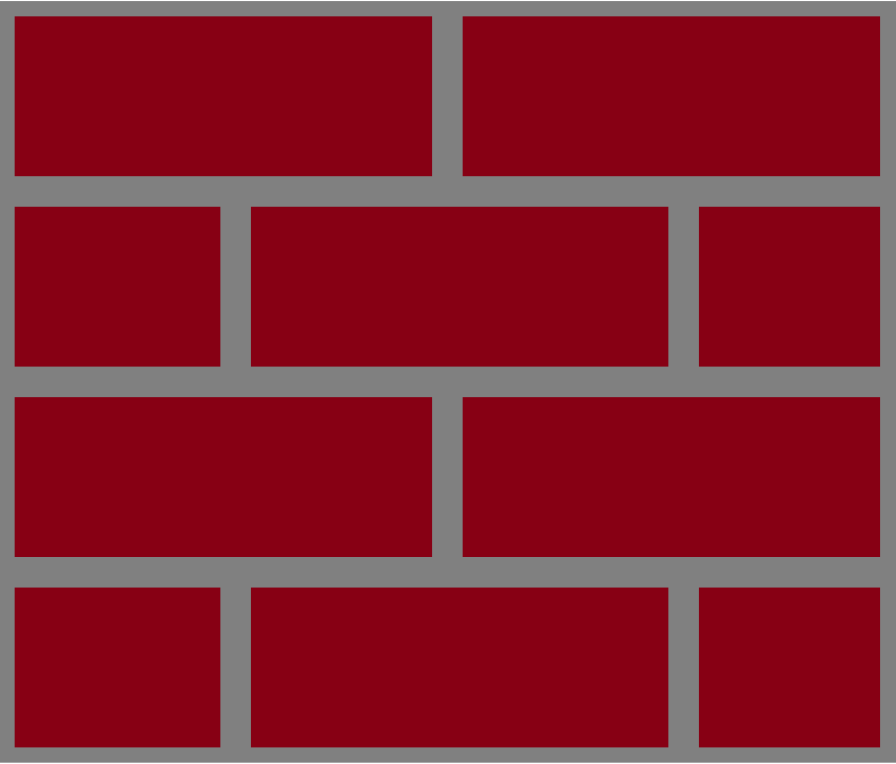
A WebGL 1 fragment shader for this pattern:

```glsl
precision highp float;

uniform vec2 u_resolution;

const vec3 BRICK_RED = vec3(0.53, 0.0, 0.08);
const vec3 MORTAR_GREY = vec3(0.5);
const vec3 PAPER_WHITE = vec3(1.0);

// Lengths are fractions of the canvas width
const vec2 PITCH = vec2(0.5, 0.2125);
const float HALF_JOINT = 0.01705;
const float TOP_MARGIN = 0.0012;
const float LEFT_SHIFT = -0.0007;
const float ROW_STAGGER = 0.2637;
const float ROWS = 4.0;

// Distance to the nearest multiple of period
float lineDistance(float x, float period) {
  return abs(fract(x / period + 0.5) - 0.5) * period;
}

// Edge coverage, one pixel wide, where d is positive inside
float coverage(float d, float pixel) {
  return clamp(d / pixel + 0.5, 0.0, 1.0);
}

// Brick coverage with staggered rows inside a mortar frame
float brickMask(vec2 p, float pixel) {
  float row = floor(p.y / PITCH.y);
  float stagger = mod(row, 2.0) * ROW_STAGGER;
  float joint = lineDistance(p.x - stagger, PITCH.x);
  float frame = min(p.x, 1.0 - p.x);
  float bed = lineDistance(p.y, PITCH.y);
  return coverage(min(joint, frame) - HALF_JOINT, pixel)
       * coverage(bed - HALF_JOINT, pixel);
}

void main() {
  float pixel = 1.0 / u_resolution.x;

  // Wall coordinates run downward from the top left
  vec2 p = vec2(gl_FragCoord.x, u_resolution.y - gl_FragCoord.y) * pixel;
  p -= vec2(LEFT_SHIFT, TOP_MARGIN);

  vec3 color = mix(MORTAR_GREY, BRICK_RED, brickMask(p, pixel));

  // Thin pale margins above and below the wall
  float wall = coverage(min(p.y, ROWS * PITCH.y - p.y), pixel);
  color = mix(PAPER_WHITE, color, wall);

  gl_FragColor = vec4(color, 1.0);
}
```
